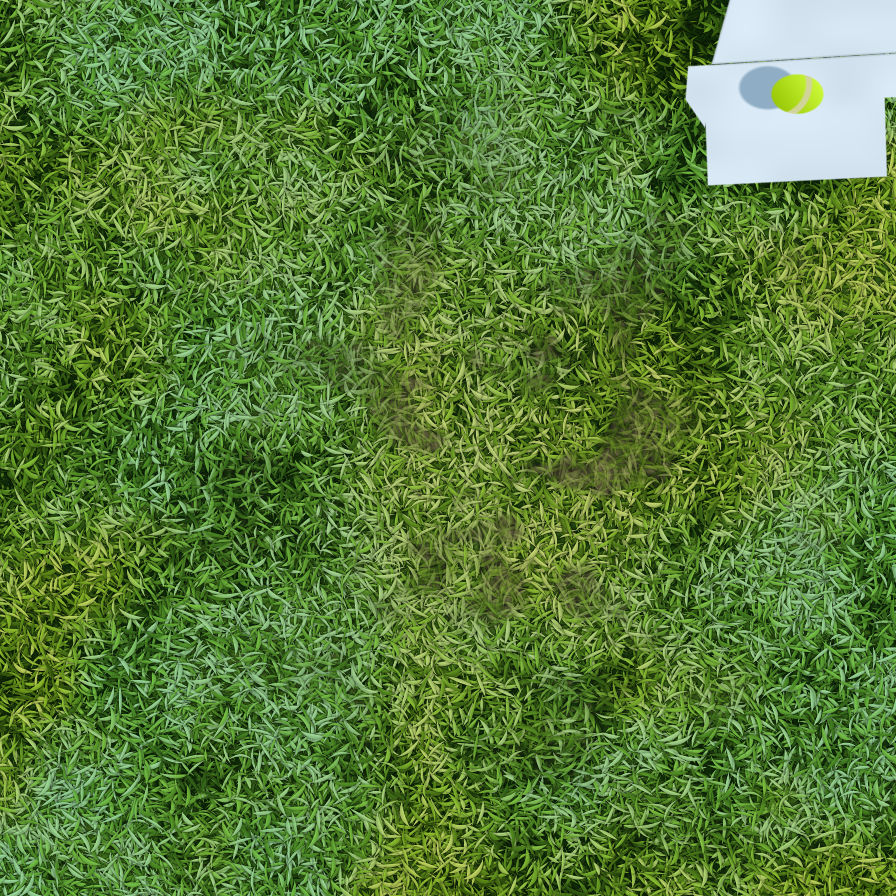
A WebGL 2 fragment shader for this texture:

```glsl
#version 300 es
precision highp float;
// Sunlit lawn of tangled grass blades with bare soil, two white sheets and a ball.
uniform vec2 u_resolution;
out vec4 fragColor;
const int LAYERS = 14;
const float CELL = 0.02;

// Integer hash: three values in 0..1 for a lattice point
vec3 hash3(ivec3 v) {
  uvec3 q = uvec3(v) * 1664525u + 1013904223u;
  q.x += q.y * q.z; q.y += q.z * q.x; q.z += q.x * q.y;
  q ^= q >> 16u;
  q.x += q.y * q.z; q.y += q.z * q.x; q.z += q.x * q.y;
  return vec3(q >> 8u) / 16777216.0;
}
float noise(vec2 p, int seed) {
  ivec2 i = ivec2(floor(p));
  vec2 f = smoothstep(0.0, 1.0, fract(p));
  float low = mix(hash3(ivec3(i, seed)).x, hash3(ivec3(i + ivec2(1, 0), seed)).x, f.x);
  float high = mix(hash3(ivec3(i + ivec2(0, 1), seed)).x, hash3(ivec3(i + 1, seed)).x, f.x);
  return mix(low, high, f.y);
}
float fbm(vec2 p, int seed) {
  return 0.5 * noise(p, seed) + 0.3 * noise(p * 2.1, seed + 1) + 0.2 * noise(p * 4.3, seed + 2);
}

// Green ramp from deep shade to pale glint
vec3 grassColor(float tone) {
  vec3 c = mix(vec3(0.06, 0.17, 0.03), vec3(0.20, 0.36, 0.08), smoothstep(0.03, 0.22, tone));
  c = mix(c, vec3(0.32, 0.52, 0.12), smoothstep(0.22, 0.45, tone));
  c = mix(c, vec3(0.48, 0.70, 0.22), smoothstep(0.45, 0.70, tone));
  return mix(c, vec3(0.64, 0.78, 0.48), smoothstep(0.72, 0.98, tone));
}

// Tapered, curved blade: x is signed distance, y is the side of its midrib
vec2 blade(vec2 q, float angle, float halfLength, float halfWidth, float bend) {
  vec2 dir = vec2(cos(angle), sin(angle));
  q = vec2(dot(q, dir), dot(q, vec2(-dir.y, dir.x)));
  float along = q.x / halfLength;
  q.y -= bend * halfLength * (along * along - 0.3);
  return vec2(abs(q.y) - halfWidth * (1.0 - along * along), q.y / halfWidth);
}

vec3 lawn(vec2 p, float px, float shade) {
  // Shaded roots and bare earth
  float clump = fbm(p * 9.0, 40) - 0.5;
  float flow = 0.5 + 2.4 * (noise(p * 5.0, 60) - 0.5);
  vec2 fromBand = (p - vec2(0.58, 0.50)) / vec2(0.28, 0.32);
  vec2 fromSpot = (p - vec2(0.86, 0.72)) / 0.038;
  float worn = max(exp(-dot(fromBand, fromBand)), exp(-dot(fromSpot, fromSpot)));
  float soil = worn * smoothstep(0.50, 0.68, fbm(p * vec2(11.0, 15.0), 70));
  float grain = noise(p * 160.0, 80);
  vec3 color = grassColor(0.30 * grain + 0.4 * clump - shade);
  color = mix(color, vec3(0.40, 0.36, 0.26) * (0.4 + 0.9 * grain), soil);
  float hue = smoothstep(0.3, 0.7, fbm(p * 4.0, 50));
  vec3 tint = mix(vec3(1.10, 1.0, 0.70), vec3(0.86, 1.0, 1.15), hue);
  tint = mix(tint, vec3(1.12, 0.98, 0.95), worn * 0.6);
  float cover = 1.0 - soil * 0.75;
  // Blades, from the lowest layer to the sunlit tips
  for (int layer = 0; layer < LAYERS; layer++) {
    float depth = float(layer) / float(LAYERS - 1);
    vec2 g = p / CELL + vec2(0.37, 0.71) * float(layer);
    for (int k = 0; k < 9; k++) {
      ivec2 cell = ivec2(floor(g)) + ivec2(k % 3, k / 3) - 1;
      vec3 place = hash3(ivec3(cell, layer));
      vec3 look = hash3(ivec3(cell, layer + 100));
      vec2 q = (g - vec2(cell) - place.xy) * CELL;
      float halfWidth = mix(0.0013, 0.0026, look.y * look.y);
      float angle = flow + (place.z - 0.5) * 3.4;
      vec2 b = blade(q, angle, mix(0.007, 0.017, look.x), halfWidth, (look.y - 0.5) * 0.7);
      color *= 1.0 - 0.22 * cover * (1.0 - smoothstep(0.0, 0.0025, b.x));
      float tone = 0.86 * look.z + 0.46 * depth - 0.08 + 0.95 * clump - shade;
      vec3 green = grassColor(tone) * tint * (1.0 + 0.13 * clamp(b.y, -1.0, 1.0));
      color = mix(color, green, cover * (1.0 - smoothstep(-0.6 * px, 0.6 * px, b.x)));
    }
  }
  return color;
}

// Signed distances, positive inside; corners run clockwise
float edge(vec2 p, vec2 a, vec2 b) {
  vec2 e = normalize(b - a);
  return dot(p - a, vec2(e.y, -e.x));
}
float quad(vec2 p, vec2 a, vec2 b, vec2 c, vec2 d) {
  return min(min(edge(p, a, b), edge(p, b, c)), min(edge(p, c, d), edge(p, d, a)));
}
float ellipse(vec2 p, vec2 center, vec2 radius) {
  return (1.0 - length((p - center) / radius)) * min(radius.x, radius.y);
}
float upperSheet(vec2 p) {
  return quad(p, vec2(0.817, 1.01), vec2(1.02, 1.01), vec2(1.02, 0.942), vec2(0.794, 0.928));
}
float lowerSheet(vec2 p) {
  float body = quad(p, vec2(0.785, 0.927), vec2(0.986, 0.94), vec2(0.99, 0.803), vec2(0.79, 0.793));
  float flap = quad(p, vec2(0.768, 0.926), vec2(0.8, 0.928), vec2(0.787, 0.857), vec2(0.765, 0.889));
  float tab = quad(p, vec2(0.975, 0.939), vec2(1.02, 0.942), vec2(1.02, 0.893), vec2(0.975, 0.89));
  return max(body, max(flap, tab));
}

void main() {
  float px = 1.0 / min(u_resolution.x, u_resolution.y);
  vec2 p = gl_FragCoord.xy * px, sunward = p + vec2(0.035, 0.0);
  float upper = upperSheet(p), sheets = max(upper, lowerSheet(p));
  float dimming = smoothstep(-0.04, 0.01, max(upperSheet(sunward), lowerSheet(sunward)));
  vec3 color = lawn(p, px, 0.38 * dimming);
  // Paper with soft creases and an overlapping seam
  vec3 paper = vec3(0.84, 0.90, 0.95) + 0.05 * (noise(p * vec2(18.0, 30.0), 90) - 0.5);
  paper -= 0.12 * (1.0 - smoothstep(0.0, 0.003, abs(upper)));
  color = mix(color, paper, smoothstep(-px, px, sheets));
  // Ball and its shadow
  float ballShadow = ellipse(p, vec2(0.857, 0.902), vec2(0.032, 0.024));
  color = mix(color, vec3(0.56, 0.68, 0.77), smoothstep(-0.002, 0.002, ballShadow));
  vec2 r = p - vec2(0.890, 0.895);
  vec3 felt = vec3(0.70, 0.88, 0.12) + 3.0 * r.x + 2.0 * r.y;
  float seam = abs(length(r - vec2(-0.025, 0.012)) - 0.038);
  felt = mix(felt, vec3(0.82, 0.83, 0.60), 1.0 - smoothstep(0.002, 0.005, seam));
  color = mix(color, felt, smoothstep(-px, px, ellipse(r, vec2(0.0), vec2(0.029, 0.022))));
  fragColor = vec4(clamp(color, 0.0, 1.0), 1.0);
}
```
